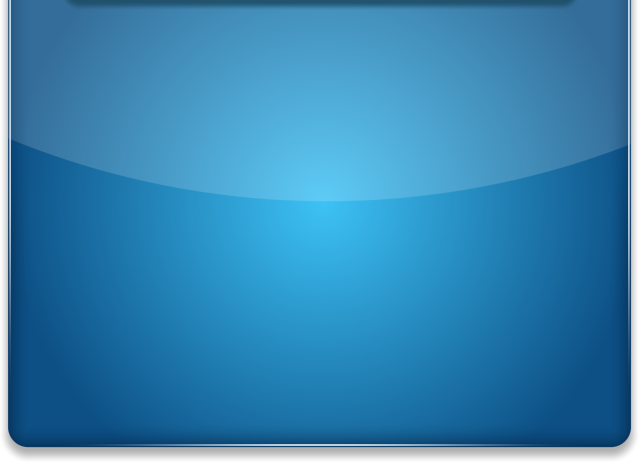
This background is drawn by a WebGL 2 fragment shader. Its source:

```glsl
#version 300 es
precision highp float;
// Glossy blue rounded panel with a radial glow, curved sheen, thin rim and soft drop shadow.
uniform vec2 u_resolution;
out vec4 outColor;

// All lengths are fractions of the canvas height.
const vec3 PAGE = vec3(1.0);
const vec3 GLOW = vec3(0.24, 0.76, 0.96);
const vec3 DEEP = vec3(0.05, 0.315, 0.525);
const vec3 INK = vec3(0.01, 0.15, 0.29);
const vec3 SLOT = vec3(0.12, 0.31, 0.41);

const float ASPECT = 1.369;
const vec2 PANEL_CENTER = vec2(0.6835, 1.5446);
const vec2 PANEL_HALF = vec2(0.6655, 1.5);
const float PANEL_RADIUS = 0.043;

const vec2 GLOW_CENTER = vec2(0.692, 0.566);
const float GLOW_REACH = 0.67;

const vec2 SHEEN_CENTER = vec2(0.699, 2.361);
const float SHEEN_RADIUS = 1.791;
const float SHEEN_ALPHA = 0.165;

const float SHADOW_DROP = 0.015;
const float SHADOW_ALPHA = 0.31;
const float EDGE_DEPTH = 0.055;
const float RIM_INSET = 0.0045;
const float RIM_WIDTH = 0.0018;

const vec2 SLOT_CENTER = vec2(0.686, 1.09);
const vec2 SLOT_HALF = vec2(0.545, 0.1);
const float SLOT_RADIUS = 0.03;

float roundedBox(vec2 p, vec2 halfSize, float radius) {
    vec2 q = abs(p) - halfSize + radius;
    return length(max(q, 0.0)) + min(max(q.x, q.y), 0.0) - radius;
}

// Antialiased coverage of the region where the distance is negative.
float coverage(float d, float pixel) {
    return 1.0 - smoothstep(-0.75 * pixel, 0.75 * pixel, d);
}

// Radial glow with the sheen laid over its upper part.
vec3 panelFill(vec2 p, float pixel) {
    float t = clamp(distance(p, GLOW_CENTER) / GLOW_REACH, 0.0, 1.0);
    vec3 color = mix(GLOW, DEEP, t);
    float sheen = coverage(length(p - SHEEN_CENTER) - SHEEN_RADIUS, pixel);
    return mix(color, vec3(1.0), SHEEN_ALPHA * sheen);
}

// Rim light: brightest at the middle of the base and along the upper sides.
float rimLight(vec2 p, float d, float pixel) {
    float width = max(RIM_WIDTH, 0.6 * pixel);
    float line = 1.0 - smoothstep(0.4 * width, 1.6 * width, abs(d + RIM_INSET));
    float side = smoothstep(0.14, 0.60, p.y);
    float across = abs(p.x - PANEL_CENTER.x) / PANEL_HALF.x;
    float base = (1.0 - smoothstep(0.05, 0.85, across)) * step(p.y, 0.1);
    return line * max(0.8 * side, 0.85 * base);
}

void main() {
    float pixel = 1.0 / u_resolution.y;
    vec2 p = gl_FragCoord.xy * pixel;
    p.x += 0.5 * (ASPECT - u_resolution.x * pixel);
    float d = roundedBox(p - PANEL_CENTER, PANEL_HALF, PANEL_RADIUS);

    // Page and drop shadow
    vec2 shadowPoint = p - PANEL_CENTER + vec2(0.0, SHADOW_DROP);
    float shadow = roundedBox(shadowPoint, PANEL_HALF, PANEL_RADIUS);
    vec3 color = PAGE * (1.0 - SHADOW_ALPHA * (1.0 - smoothstep(-0.012, 0.020, shadow)));

    // Panel body with its darkened inner edge
    vec3 body = panelFill(p, pixel);
    float edge = clamp(1.0 + d / EDGE_DEPTH, 0.0, 1.0);
    float edgeFade = mix(0.65, 0.35, smoothstep(0.45, 0.75, p.y));
    body = mix(body, INK, edgeFade * edge * edge);

    // Recess cut off by the top of the canvas
    float slot = roundedBox(p - SLOT_CENTER, SLOT_HALF, SLOT_RADIUS);
    body = mix(body, SLOT, 0.92 * (1.0 - smoothstep(-0.006, 0.013, slot)));

    body = mix(body, vec3(0.93, 0.97, 1.0), rimLight(p, d, pixel));
    color = mix(color, body, coverage(d, pixel));
    outColor = vec4(color, 1.0);
}
```
